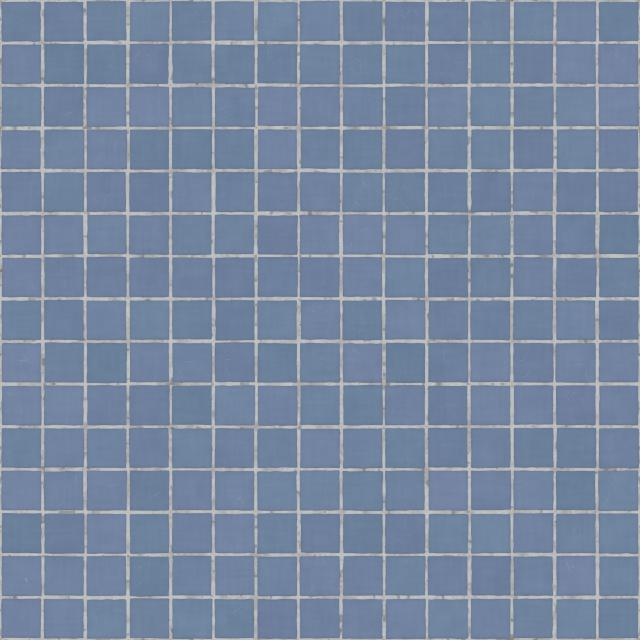
Reproduce this texture procedurally as a Shadertoy shader.

```glsl
#define TILES 15.0
#define TILE_HALF 0.462
#define CORNER 0.025
#define SHIFT 0.020
#define TILT 0.016
#define EDGE_WOBBLE 0.016
#define TONE_SPREAD 0.028
#define SCUFF_SHARE 0.22
#define GLAZE vec3(0.437, 0.510, 0.624)
#define RIM vec3(0.400, 0.430, 0.490)
#define GROUT_DARK vec3(0.640, 0.645, 0.660)
#define GROUT_LIGHT vec3(0.740, 0.752, 0.762)

float hash(vec2 p) {
    vec3 h = fract(p.xyx * 0.1031);
    h += dot(h, h.yzx + 33.33);
    return fract((h.x + h.y) * h.z);
}

vec2 hash2(vec2 p) {
    return vec2(hash(p + 17.0), hash(p + 71.0));
}

// Value noise over the unit canvas, wrapping after a whole number of cells
float noise(vec2 uv, vec2 cells) {
    vec2 p = uv * cells;
    vec2 i = floor(p);
    vec2 f = p - i;
    f = f * f * (3.0 - 2.0 * f);
    vec2 a = mod(i, cells);
    vec2 b = mod(i + 1.0, cells);
    return mix(mix(hash(a), hash(vec2(b.x, a.y)), f.x),
               mix(hash(vec2(a.x, b.y)), hash(b), f.x), f.y);
}

mat2 rotation(float angle) {
    float c = cos(angle), s = sin(angle);
    return mat2(c, s, -s, c);
}

float roundedBox(vec2 p, vec2 halfSize, float radius) {
    vec2 q = abs(p) - halfSize + radius;
    return length(max(q, 0.0)) + min(max(q.x, q.y), 0.0) - radius;
}

// Faint pale scratches on a few tiles
float scuffs(vec2 p, vec2 id, float pixel) {
    float marks = 0.0;
    for (int k = 0; k < 3; k++) {
        vec2 seed = id + 31.0 * float(k + 1);
        vec2 s = rotation(6.283 * hash(seed)) * (p - 0.6 * (hash2(seed) - 0.5));
        float width = max(0.012, pixel);
        float reach = 0.06 + 0.14 * hash(seed + 5.0);
        float line = 1.0 - smoothstep(0.0, width, abs(s.y + 0.5 * s.x * s.x));
        marks += line * (1.0 - smoothstep(0.3 * reach, reach, abs(s.x)));
    }
    return marks * step(1.0 - SCUFF_SHARE, hash(id + 9.0));
}

vec3 glazeColor(vec2 uv, vec2 p, vec2 id, float d, float pixel) {
    // Tone and hue of each tile
    float tone = TONE_SPREAD * (hash(id + 3.0) - 0.5);
    float hue = 0.020 * (hash(id + 43.0) - 0.5);
    vec3 color = GLAZE + tone + vec3(hue, -0.3 * hue, 0.6 * hue);

    // Cloudy glaze, brushed streaks and fine grain
    float cloud = noise(uv, vec2(38.0)) + 0.5 * noise(uv, vec2(83.0)) - 0.75;
    float streak = noise(uv, vec2(210.0, 30.0)) + noise(uv, vec2(30.0, 210.0)) - 1.0;
    float grain = noise(uv, vec2(470.0)) - 0.5;
    color += 0.014 * cloud + 0.012 * streak + 0.012 * grain;
    color += vec3(0.045, 0.050, 0.045) * scuffs(p, id, pixel) * noise(uv, vec2(160.0));

    // Worn rim, darkest along the lower edge
    float rim = exp(min(d, 0.0) / 0.030);
    float lower = smoothstep(0.30, 0.46, -p.y);
    float grime = 0.4 + 0.6 * noise(uv, vec2(110.0));
    return mix(color, RIM, rim * grime * (0.55 + 0.40 * lower));
}

vec3 groutColor(vec2 uv, float d) {
    float patches = 0.6 * noise(uv, vec2(60.0)) + 0.4 * noise(uv, vec2(240.0));
    vec3 color = mix(GROUT_DARK, GROUT_LIGHT, smoothstep(0.05, 0.65, patches));
    color += 0.05 * (noise(uv, vec2(400.0)) - 0.5);
    // Occasional dirt and shade beside the tiles
    color -= 0.14 * smoothstep(0.76, 0.95, noise(uv, vec2(130.0)));
    return color * mix(0.94, 1.0, smoothstep(0.0, 0.030, d));
}

void mainImage(out vec4 fragColor, in vec2 fragCoord) {
    vec2 uv = fragCoord / iResolution.xy;
    float pixel = TILES / min(iResolution.x, iResolution.y);
    vec2 cell = uv * TILES;
    vec2 id = mod(floor(cell), TILES);

    // Hand-set tile: slightly shifted, tilted and resized
    vec2 p = fract(cell) - 0.5 - SHIFT * (hash2(id) - 0.5);
    p = rotation(TILT * (hash(id + 23.0) - 0.5)) * p;
    vec2 halfSize = TILE_HALF + 0.012 * (hash2(id + 57.0) - 0.5);
    float d = roundedBox(p, halfSize, CORNER);
    d += EDGE_WOBBLE * (noise(uv, vec2(95.0)) - 0.5);

    // Glaze over grout
    float blend = max(0.6 * pixel, 0.012);
    float cover = 1.0 - smoothstep(-blend, blend, d);
    vec3 color = mix(groutColor(uv, d), glazeColor(uv, p, id, d, pixel), cover);
    fragColor = vec4(color, 1.0);
}
```
